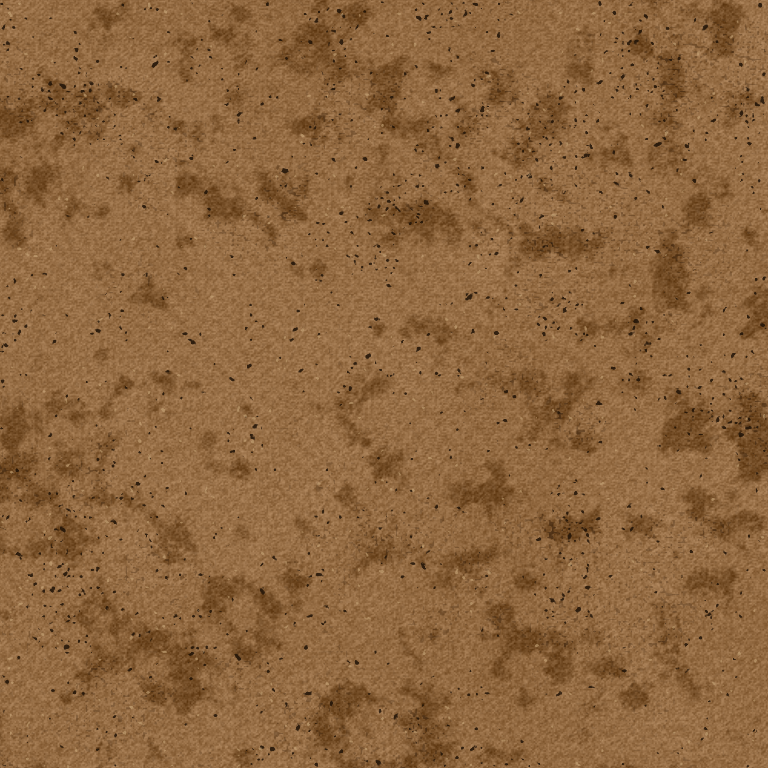
This texture is drawn by a three.js fragment shader. Its source:

```glsl
// Dry brown earth with mottled stains, fine sandy grain, dark pits and pale flecks.
varying vec2 vUv;

float hash(vec2 p) {
  return fract(sin(dot(p, vec2(127.1, 311.7))) * 43758.5453);
}

float noise(vec2 p) {
  vec2 i = floor(p);
  vec2 f = fract(p);
  f = f * f * (3.0 - 2.0 * f);
  float low = mix(hash(i), hash(i + vec2(1.0, 0.0)), f.x);
  float high = mix(hash(i + vec2(0.0, 1.0)), hash(i + vec2(1.0, 1.0)), f.x);
  return mix(low, high, f.y);
}

float fbm(vec2 p) {
  float sum = 0.0;
  float amp = 0.5;
  for (int i = 0; i < 5; i++) {
    sum += amp * noise(p);
    p = mat2(1.6, 1.2, -1.2, 1.6) * p + 7.3;
    amp *= 0.5;
  }
  return sum / 0.97;
}

// One ragged speck per grid cell; chance is the share of cells that hold one.
float specks(vec2 uv, float cells, float chance, float radius, float seed) {
  vec2 p = uv * cells;
  vec2 id = floor(p) + seed;
  vec2 center = 0.3 + 0.4 * vec2(hash(id + 3.1), hash(id + 8.7));
  float angle = 6.2832 * hash(id + 5.3);
  float c = cos(angle);
  float s = sin(angle);
  vec2 d = mat2(c, s, -s, c) * (fract(p) - center) / cells;
  d.x *= mix(0.45, 1.0, hash(id + 9.9));
  float size = radius * mix(0.4, 1.0, hash(id + 2.2));
  float edge = length(d) + 0.0024 * (noise(uv * 380.0 + seed) - 0.5);
  return step(hash(id), chance) * (1.0 - smoothstep(size - 0.0008, size + 0.0008, edge));
}

void main() {
  vec2 uv = vUv;

  // Stains: many small blotches, loosely gathered, with crumbly edges
  float drift = fbm(uv * 5.0 + 11.0) - 0.5;
  float crumbs = noise(uv * 190.0 + 4.0) - 0.5;
  float field = fbm(uv * 27.0 + 2.5) + 0.38 * drift;
  float stain = smoothstep(0.53, 0.77, field + 0.14 * crumbs);

  // Sandy ground with a slight change of tone
  float tone = fbm(uv * 6.0 + 31.0) - 0.5;
  vec3 color = vec3(0.588, 0.428, 0.268) + 0.06 * tone;
  color = mix(color, vec3(0.415, 0.265, 0.115), 0.8 * stain);

  // Grain: fine isotropic sand plus short slanted ridges
  vec2 slant = mat2(0.8, -0.6, 0.6, 0.8) * uv;
  float sand = noise(uv * 500.0 + 17.0) - 0.5;
  float ridges = noise(slant * vec2(210.0, 400.0) + 40.0) - 0.5;
  color += 0.12 * sand + 0.09 * ridges;

  // Dark grit, thick in rough patches and thin elsewhere
  float rough = smoothstep(0.48, 0.7, fbm(uv * 16.0 + 70.0) + 0.5 * drift);
  float grit = smoothstep(0.68, 0.88, noise(uv * 310.0 + 60.0));
  color = mix(color, vec3(0.25, 0.15, 0.06), grit * (0.08 + 0.6 * rough * (0.4 + 0.6 * stain)));

  // Pits: three sizes, the larger ones rarer, denser inside clusters
  float cluster = smoothstep(0.54, 0.76, fbm(uv * 12.0 + 90.0));
  float pits = 0.0;
  for (int i = 0; i < 3; i++) {
    float k = float(i);
    float chance = (0.022 + 0.2 * cluster) / (1.0 + 0.8 * k);
    pits = max(pits, specks(uv, 130.0 - 32.0 * k, chance, 0.0013 + 0.0008 * k, 13.0 * k));
  }
  color = mix(color, vec3(0.12, 0.07, 0.025), 0.85 * pits);

  // Pale mineral flecks
  float flecks = specks(uv + 0.37, 95.0, 0.06, 0.0016, 57.0);
  color = mix(color, vec3(0.78, 0.65, 0.47), 0.6 * flecks);

  gl_FragColor = vec4(color, 1.0);
}
```
